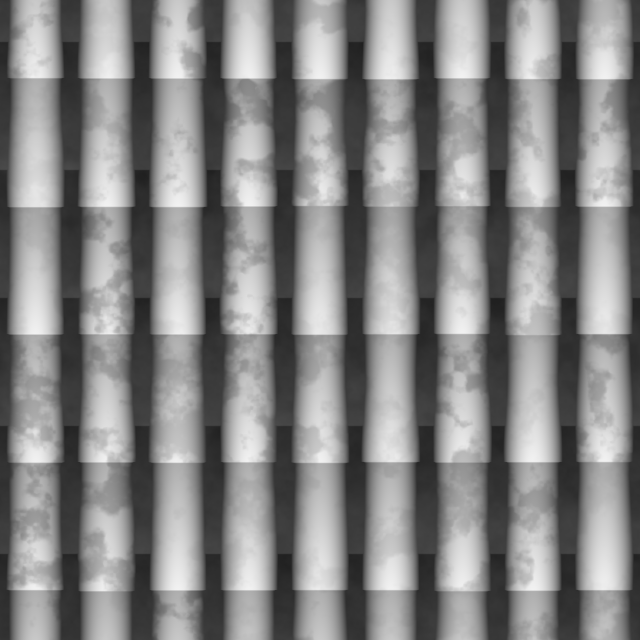
A WebGL 1 fragment shader for this texture map:

```glsl
precision highp float;
// Height map of barrel roof tiles: nine columns, five overlapping rows, with cloudy wear.

uniform vec2 u_resolution;

const vec2 REPEATS = vec2(9.0, 5.0);
const float ROW_SHIFT = 0.386;   // height of the first lip, in rows
const float PAN_SHIFT = 0.286;   // pan step above the lip, in rows

float hash(vec2 p, float seed) {
  return fract(sin(dot(p, vec2(127.1, 311.7)) + seed * 74.7) * 4375.85);
}

// Smooth cellular noise: random values blended around jittered points, wrapping at period.
float cellNoise(vec2 uv, float period) {
  vec2 p = uv * period;
  vec2 base = floor(p);
  float total = 0.0;
  float weights = 0.0;
  for (int j = -1; j <= 1; j++) {
    for (int i = -1; i <= 1; i++) {
      vec2 cell = base + vec2(float(i), float(j));
      vec2 id = mod(cell, period);
      vec2 jitter = 0.2 + 0.6 * vec2(hash(id, 1.0), hash(id, 2.0));
      vec2 d = cell + jitter - p;
      float w = exp(-5.0 * dot(d, d));
      total += w * hash(id, 3.0);
      weights += w;
    }
  }
  return total / weights;
}

float clouds(vec2 uv) {
  float sum = 0.0;
  float amp = 0.5;
  float period = 24.0;
  for (int i = 0; i < 4; i++) {
    sum += amp * cellNoise(uv, period);
    amp *= 0.55;
    period *= 2.0;
  }
  return sum;
}

float smoothMax(float a, float b, float k) {
  float h = max(k - abs(a - b), 0.0) / k;
  return max(a, b) + 0.25 * k * h * h;
}

// One barrel: x runs across from its axis, v runs from the lip (0) to the top (1).
float barrel(float x, float v, vec2 id, float cloud) {
  id = mod(id, REPEATS);
  float flare = 0.3 + 0.4 * hash(id, 4.0);
  float taper = smoothstep(flare - 0.35, flare + 0.35, v);
  float halfWidth = mix(0.422, 0.385, taper);
  halfWidth += 0.006 * sin(6.0 * v + 6.283 * hash(id, 5.0));
  float q = (x + 0.012 * (hash(id, 6.0) - 0.5)) / halfWidth;
  float arch = pow(max(1.0 - q * q, 0.0), 0.6);
  float crest = mix(0.95, 0.68, v);
  float strength = smoothstep(0.1, 1.0, hash(id, 7.0));
  float wear = smoothstep(0.42, 0.72, cloud) * mix(0.05, 0.24, strength);
  return crest * arch * (1.0 - wear);
}

// Two rows meet at the nearest lip, where the upper one covers the lower.
float barrels(float x, float y, float column, float cloud, float blur) {
  float row = floor(y + 0.5);
  vec2 id = vec2(column, row);
  float lip = 0.012 * (hash(mod(id, REPEATS), 8.0) - 0.5);
  float d = y - row + lip;
  float lower = barrel(x, d + 1.0, id - vec2(0.0, 1.0), cloud);
  float upper = barrel(x, d, id, cloud);
  return mix(lower, upper, smoothstep(-blur, blur, d));
}

// Dark pans between the barrels, stepped once per row.
float pans(float y, float cloud, float blur) {
  float d = y - floor(y + 0.5);
  float lower = mix(0.26, 0.15, d + 1.0);
  float upper = mix(0.26, 0.15, d);
  return mix(lower, upper, smoothstep(-blur, blur, d)) + 0.08 * (cloud - 0.5);
}

void main() {
  vec2 uv = gl_FragCoord.xy / u_resolution;
  vec2 grid = uv * REPEATS - vec2(0.0, ROW_SHIFT);
  float column = floor(grid.x);
  float x = fract(grid.x) - 0.5;
  float blur = REPEATS.y / u_resolution.y;

  float cloud = clouds(uv);
  float pan = pans(grid.y - PAN_SHIFT, cloud, blur);
  float tile = barrels(x, grid.y, column, cloud, blur);
  gl_FragColor = vec4(vec3(smoothMax(pan, tile, 0.06)), 1.0);
}
```
